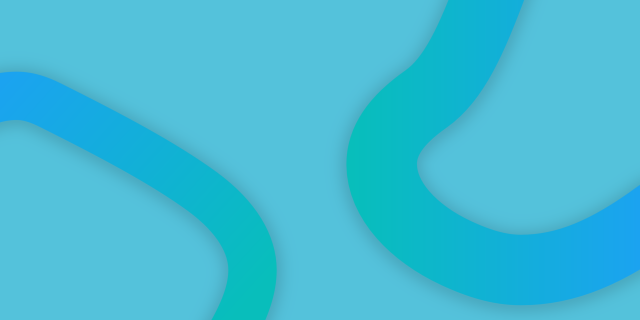
Reproduce this background procedurally as a Shadertoy shader.

```glsl
const float UNITS = 384.0;         // design units per canvas height
const int CURVES = 5;              // cubic pieces per ribbon
const int STEPS = 16;              // straight segments per cubic
const int POINTS = CURVES * 3 + 1;

const vec3 BACKGROUND = vec3(0.33, 0.76, 0.86);
const vec3 TEAL = vec3(0.03, 0.745, 0.735);
const vec3 BLUE = vec3(0.105, 0.64, 0.94);

const float THIN_RADIUS = 29.0;
const float WIDE_RADIUS = 42.3;
const float SHADOW_BLUR = 15.0;
const float SHADOW_STRENGTH = 0.11;
const vec2 SHADOW_OFFSET = vec2(0.0, 2.0);

// Control points of joined cubics, measured from the top left
const vec2 THIN_PATH[POINTS] = vec2[POINTS](
    vec2(-40, 134), vec2(-20, 121), vec2(0, 115),
    vec2(20, 115), vec2(36, 115), vec2(50, 121),
    vec2(62, 127), vec2(130, 161), vec2(195, 195),
    vec2(243, 230), vec2(285, 261), vec2(303, 294),
    vec2(303, 324), vec2(303, 346), vec2(295, 370), vec2(278, 400));

const vec2 WIDE_PATH[POINTS] = vec2[POINTS](
    vec2(592, -22), vec2(566, 48), vec2(545, 95),
    vec2(511, 119), vec2(474, 145), vec2(458, 170),
    vec2(458, 197), vec2(458, 240), vec2(496, 280),
    vec2(548, 304), vec2(574, 316), vec2(599, 324),
    vec2(625, 324), vec2(680, 324), vec2(730, 302), vec2(790, 258));

vec2 cubic(vec2 a, vec2 b, vec2 c, vec2 d, float t) {
    float s = 1.0 - t;
    return s * s * s * a + 3.0 * s * t * (s * b + t * c) + t * t * t * d;
}

vec2 offsetFromSegment(vec2 p, vec2 a, vec2 b) {
    vec2 along = b - a;
    float t = clamp(dot(p - a, along) / dot(along, along), 0.0, 1.0);
    return p - a - along * t;
}

// Vector from the nearest point of the path to p
vec2 offsetFromPath(vec2 p, vec2 path[POINTS]) {
    vec2 nearest = vec2(1e4);
    vec2 previous = path[0];
    for (int i = 0; i < CURVES; i++) {
        int k = i * 3;
        for (int j = 1; j <= STEPS; j++) {
            vec2 current = cubic(path[k], path[k + 1], path[k + 2], path[k + 3],
                                 float(j) / float(STEPS));
            vec2 candidate = offsetFromSegment(p, previous, current);
            if (dot(candidate, candidate) < dot(nearest, nearest)) nearest = candidate;
            previous = current;
        }
    }
    return nearest;
}

// Soft shadow first, then the ribbon with a smooth edge
vec3 drawRibbon(vec3 below, vec3 ribbon, vec2 offset, float radius, float pixel) {
    float edge = length(offset) - radius;
    float gap = max(length(offset - SHADOW_OFFSET) - radius, 0.0) / SHADOW_BLUR;
    vec3 shaded = below * (1.0 - SHADOW_STRENGTH * exp(-gap * gap - 0.6 * gap));
    float cover = 1.0 - smoothstep(-0.7 * pixel, 0.7 * pixel, edge);
    return mix(shaded, ribbon, cover);
}

void mainImage(out vec4 fragColor, in vec2 fragCoord) {
    float pixel = UNITS / iResolution.y;
    vec2 p = vec2(fragCoord.x, iResolution.y - fragCoord.y) * pixel;

    // Diagonal gradient on the thin ribbon, horizontal on the wide one
    float thinBlend = clamp((dot(p, vec2(0.74, 0.67)) - 70.0) / 390.0, 0.0, 1.0);
    float wideBlend = clamp((p.x - 425.0) / 340.0, 0.0, 1.0);

    vec3 color = BACKGROUND;
    color = drawRibbon(color, mix(BLUE, TEAL, thinBlend),
                       offsetFromPath(p, THIN_PATH), THIN_RADIUS, pixel);
    color = drawRibbon(color, mix(TEAL, BLUE, wideBlend),
                       offsetFromPath(p, WIDE_PATH), WIDE_RADIUS, pixel);
    fragColor = vec4(color, 1.0);
}
```
